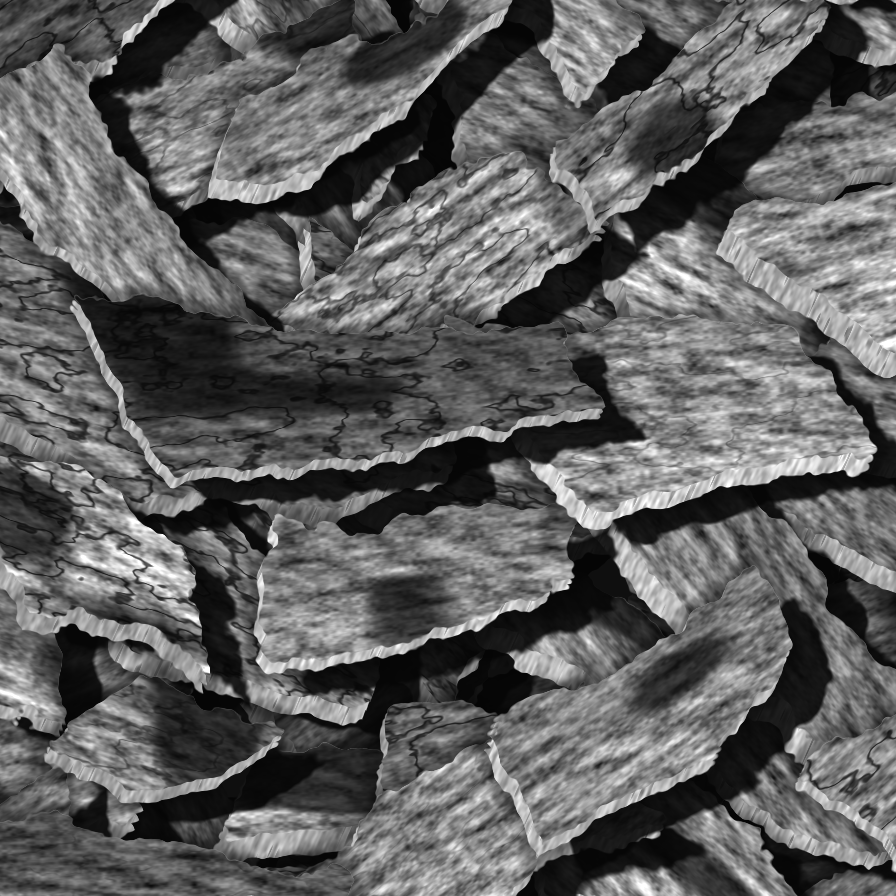
This texture is drawn by a Shadertoy shader. Its source:

```glsl
// A sunlit heap of broken bark slabs in black and white, with pale cut rims and hard shadows.
#define PIECES 95
#define LENGTH_RANGE vec2(0.09, 0.27)
#define WIDTH_RANGE vec2(0.042, 0.088)
#define ANGLE_RANGE vec2(-1.15, 0.75)
#define RIM_RANGE vec2(0.010, 0.034)
#define RIM_DIR vec2(-0.41, -0.91)
#define SHADOW_SHIFT vec2(0.045, -0.036)
#define SHADOW_LIGHT 0.11
#define FACE_TONE 0.58
#define RIM_TONE 0.80
#define GAP_TONE 0.04

float hash(vec2 p) {
    vec3 a = fract(p.xyx * 0.1031);
    a += dot(a, a.yzx + 33.33);
    return fract((a.x + a.y) * a.z);
}

float noise(vec2 p) {
    vec2 i = floor(p), f = fract(p);
    f = f * f * (3.0 - 2.0 * f);
    return mix(mix(hash(i), hash(i + vec2(1, 0)), f.x),
               mix(hash(i + vec2(0, 1)), hash(i + vec2(1, 1)), f.x), f.y);
}

float fbm(vec2 p) {
    float sum = 0.0, amp = 0.5;
    for (int k = 0; k < 4; k++) {
        sum += amp * noise(p);
        p = p * 2.03 + 17.0;
        amp *= 0.5;
    }
    return sum / 0.9375;
}

// Distance to a bent, tapered plank with a chipped outline
float slab(vec2 q, vec2 size, float bend, float skew, float seed) {
    float chips = (noise(q * 9.0 + seed) - 0.5) * 0.050
                + (noise(q * 38.0 + seed) - 0.5) * 0.016
                + (noise(q * 130.0 + seed) - 0.5) * 0.006;
    q.y += bend * q.x * q.x;
    q.x += skew * q.y;
    size.y *= 1.0 - 0.25 * clamp(q.x / size.x, -1.0, 1.0);
    vec2 d = abs(q) - size;
    return length(max(d, 0.0)) + min(max(d.x, d.y), 0.0) + chips;
}

// Weathered upper side: fibres, relief, cracks and stains
float faceTone(vec2 q, vec2 size, float rough, float seed) {
    vec2 g = q * vec2(24.0, 75.0) + seed;
    float grain = fbm(g);
    float relief = grain - fbm(g + vec2(0.25, 0.4));
    float speck = noise(q * vec2(190.0, 330.0) + seed);
    float crack = smoothstep(0.0, 0.05, abs(fbm(q * vec2(17.0, 40.0) + seed * 2.0) - 0.5));
    float stain = smoothstep(0.18, 0.28, noise(q * vec2(5.0, 11.0) + seed * 3.0));
    float tone = FACE_TONE + 0.45 * (grain - 0.5) + 0.75 * relief + 0.26 * (speck - 0.5);
    tone *= mix(1.0, 0.3 + 0.75 * crack, rough);
    tone *= 1.06 - 0.2 * smoothstep(-1.0, 1.0, q.y / size.y);
    return tone * mix(0.3, 1.0, stain);
}

// Fibrous cut side, streaked along the thickness
float rimTone(vec2 p, float seed) {
    vec2 s = vec2(dot(p, vec2(-RIM_DIR.y, RIM_DIR.x)), dot(p, RIM_DIR));
    float streak = noise(s * vec2(260.0, 35.0) + seed);
    float pits = noise(s * vec2(330.0, 130.0) + seed);
    return RIM_TONE + 0.34 * (streak - 0.5) + 0.26 * (pits - 0.5)
         - 0.35 * smoothstep(0.78, 0.95, streak);
}

void mainImage(out vec4 fragColor, in vec2 fragCoord) {
    vec2 p = fragCoord / iResolution.y;
    float aspect = iResolution.x / iResolution.y;
    float aa = 1.0 / iResolution.y;
    float tone = 0.0, unseen = 1.0, light = 1.0;

    // Front to back: each slab hides and shades those beneath it
    for (int i = 0; i < PIECES; i++) {
        float id = float(i), seed = id * 7.31 + 3.0;
        float h1 = hash(vec2(id, 1.5)), h2 = hash(vec2(id, 2.5));
        float h3 = hash(vec2(id, 3.5)), h4 = hash(vec2(id, 4.5));
        vec2 center = fract(id * vec2(0.7549, 0.5698) + vec2(0.42, 0.55)) * 1.24 - 0.12;
        center.x *= aspect;
        vec2 size = vec2(mix(LENGTH_RANGE.x, LENGTH_RANGE.y, h1),
                         mix(WIDTH_RANGE.x, WIDTH_RANGE.y, h2));
        vec2 r = p - center;
        if (length(r) > size.x + 0.2) continue;

        float angle = mix(ANGLE_RANGE.x, ANGLE_RANGE.y, h3);
        float c = cos(angle), s = sin(angle);
        mat2 turn = mat2(c, -s, s, c);
        float bend = (h4 - 0.5) * 2.6, skew = (h2 - 0.5) * 1.3;
        vec2 rim = RIM_DIR * mix(RIM_RANGE.x, RIM_RANGE.y, hash(vec2(id, 5.5)));
        vec2 q = turn * r;
        float top = slab(q, size, bend, skew, seed);
        float body = min(top, min(slab(turn * (r - rim), size, bend, skew, seed),
                                  slab(turn * (r - rim * 0.5), size, bend, skew, seed)));

        float cover = smoothstep(aa, -aa, body);
        if (cover > 0.0) {
            float rough = smoothstep(0.45, 0.8, hash(vec2(id, 6.5)));
            float shade = mix(0.82, 1.14, h4) * mix(1.0, 0.55, step(0.84, h3 * 0.3 + h1 * 0.7));
            float faceLight = faceTone(q, size, rough, seed) * shade;
            float rimLight = rimTone(p, seed) * mix(0.72, 1.08, hash(vec2(id, 7.5)));
            float lit = mix(rimLight, faceLight, smoothstep(aa, -aa, top));
            tone += unseen * cover * lit * light * mix(1.0, 0.65, id / float(PIECES));
            unseen *= 1.0 - cover;
        }
        if (unseen < 0.01) break;

        // Thrown shadow and contact darkening
        float shadow = slab(turn * (r - SHADOW_SHIFT), size, bend, skew, seed);
        light *= mix(1.0, SHADOW_LIGHT, smoothstep(0.004, -0.004, shadow));
        light *= mix(0.55, 1.0, smoothstep(0.0, 0.028, body));
    }
    tone += unseen * GAP_TONE;
    fragColor = vec4(vec3(clamp(tone + 0.02, 0.0, 1.0)), 1.0);
}
```
